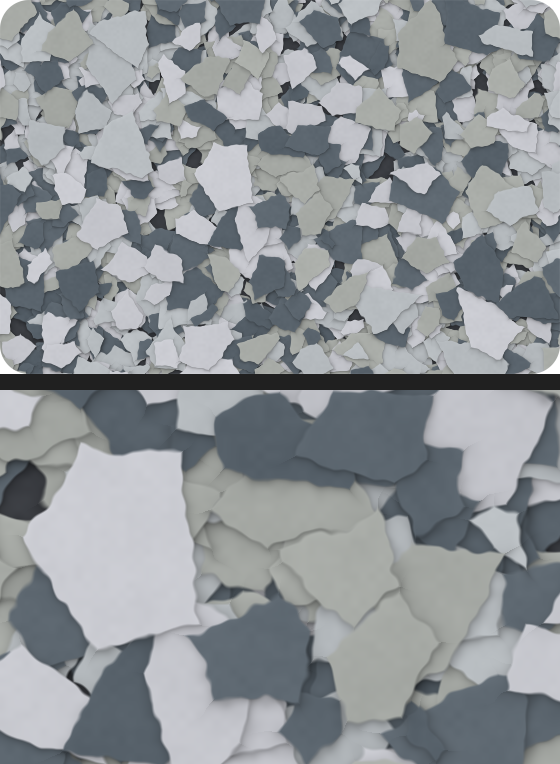
Top: the whole. Bottom: its middle third, enlarged.
Reproduce this texture procedurally as a Shadertoy shader.

```glsl
// Scattered vinyl flake flooring: overlapping angular chips in slate, warm grey and pale grey.

const float TAU = 6.2831853;
const int LAYERS = 11;
const int SIDES = 5;

const vec3 GAP = vec3(0.23, 0.24, 0.26);
const vec3 SLATE = vec3(0.355, 0.395, 0.43);
const vec3 WARM_GREY = vec3(0.655, 0.668, 0.65);
const vec3 COOL_GREY = vec3(0.715, 0.735, 0.75);
const vec3 PALE = vec3(0.775, 0.78, 0.805);
const vec3 PAPER = vec3(1.0);

float hash(vec2 p) {
    return fract(sin(dot(p, vec2(127.1, 311.7))) * 43758.5453);
}

float noise(vec2 p) {
    vec2 i = floor(p), f = fract(p);
    f = f * f * (3.0 - 2.0 * f);
    return mix(mix(hash(i), hash(i + vec2(1, 0)), f.x),
               mix(hash(i + vec2(0, 1)), hash(i + vec2(1, 1)), f.x), f.y);
}

vec2 wobble(vec2 p, float frequency) {
    vec2 q = p * frequency;
    return vec2(noise(q), noise(q + 37.4)) - 0.5;
}

// Random polygon: x is the signed distance, yz the outward normal of the nearest side.
vec3 flake(vec2 p, vec2 id) {
    float turn = TAU * hash(id + 3.1);
    float radius = mix(0.30, 0.60, hash(id + 5.7));
    float slim = mix(0.42, 1.0, hash(id + 8.3));
    vec3 nearest = vec3(-9.0, 0.0, 0.0);
    for (int i = 0; i < SIDES; i++) {
        float k = float(i);
        float angle = TAU * (k + 0.75 * hash(id + vec2(k, 11.9))) / float(SIDES);
        vec2 local = vec2(cos(angle), sin(angle));
        vec2 normal = vec2(cos(angle + turn), sin(angle + turn));
        float reach = radius * mix(0.62, 1.0, hash(id + vec2(k, 17.3)));
        float d = dot(p, normal) - reach * length(local * vec2(1.0, slim));
        if (d > nearest.x) nearest = vec3(d, normal);
    }
    nearest.x = max(nearest.x, length(p) - 0.9);
    return nearest;
}

vec3 flakeColour(vec2 id) {
    float pick = hash(id + 23.7);
    float shade = hash(id + 29.1) - 0.5;
    vec3 c = pick < 0.28 ? SLATE : pick < 0.54 ? WARM_GREY : pick < 0.75 ? COOL_GREY : PALE;
    return c + 0.045 * shade;
}

// Lays one layer of flakes, with thin contact shadows, over the given colour.
vec3 scatter(vec3 below, vec2 p, float cell, float seed, float soft) {
    vec2 q = (p + 0.012 * wobble(p + seed, 24.0) + 0.006 * wobble(p + seed, 85.0)) / cell;
    q += seed * vec2(1.37, 2.71);
    vec2 home = floor(q);
    vec3 colour = below;
    for (int y = -1; y <= 1; y++)
    for (int x = -1; x <= 1; x++) {
        vec2 tile = home + vec2(x, y);
        vec2 id = tile + seed * 13.7;
        vec2 offset = q - tile - vec2(hash(id), hash(id + 1.7));
        if (dot(offset, offset) > 1.0 || hash(id + 41.3) > 0.85) continue;
        vec3 shape = flake(offset, id);
        float d = shape.x * cell;
        float facing = 0.5 + 0.5 * dot(shape.yz, normalize(vec2(0.5, -0.85)));
        colour *= 1.0 - mix(0.04, 0.34, facing) * exp(-max(d, 0.0) / 0.0045);
        vec3 face = flakeColour(id);
        face += 0.018 * (1.0 - facing) * exp(min(d, 0.0) / 0.004);
        colour = mix(colour, face, smoothstep(soft, -soft, d));
    }
    return colour;
}

float roundedBox(vec2 p, vec2 halfSize, float radius) {
    vec2 q = abs(p) - halfSize + radius;
    return length(max(q, 0.0)) + min(max(q.x, q.y), 0.0) - radius;
}

void mainImage(out vec4 fragColor, in vec2 fragCoord) {
    vec2 p = fragCoord / iResolution.y;
    vec2 canvas = iResolution.xy / iResolution.y;
    float soft = max(0.0018, 0.6 / iResolution.y);

    // Layers of mixed chip sizes, bottom to top
    vec3 colour = GAP;
    for (int i = 0; i < LAYERS; i++) {
        float k = float(i);
        float cell = mix(0.185, 0.08, fract(k * 0.618));
        colour = scatter(colour, p, cell, k + 1.0, soft);
    }

    // Faint surface mottling
    colour += 0.016 * (noise(p * 130.0) - 0.5) + 0.016 * (noise(p * 32.0) - 0.5);

    // Rounded sheet corners
    float sheet = roundedBox(p - 0.5 * canvas, 0.5 * canvas, 0.078);
    colour = mix(colour, PAPER, smoothstep(-soft, soft, sheet));
    fragColor = vec4(colour, 1.0);
}
```
